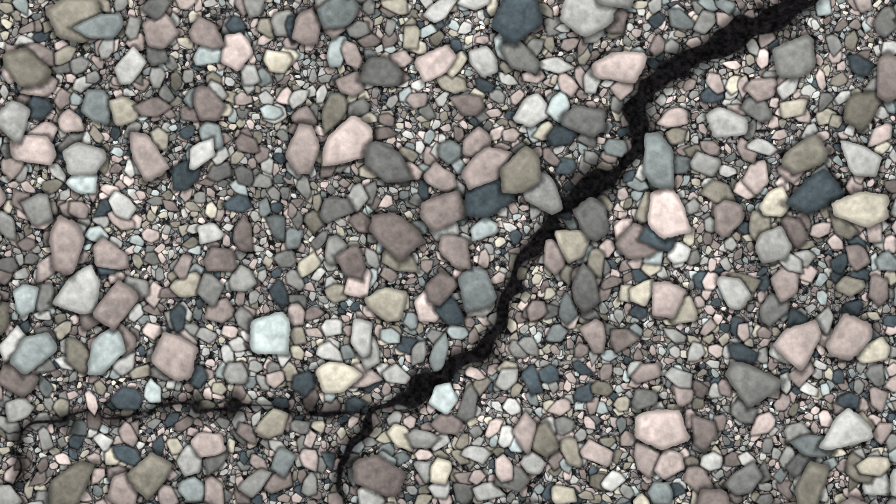
A Shadertoy shader for this texture:

```glsl
float hash(vec2 p) {
    return fract(sin(dot(p, vec2(127.1, 311.7))) * 43758.5453);
}

float noise(vec2 p) {
    vec2 i = floor(p), f = fract(p);
    f = f * f * (3.0 - 2.0 * f);
    return mix(mix(hash(i), hash(i + vec2(1, 0)), f.x),
               mix(hash(i + vec2(0, 1)), hash(i + vec2(1, 1)), f.x), f.y);
}

float fbm(vec2 p) {
    float sum = 0.0, amp = 0.53;
    for (int i = 0; i < 4; i++) {
        sum += amp * noise(p);
        p = mat2(1.6, 1.2, -1.2, 1.6) * p + 7.3;
        amp *= 0.5;
    }
    return sum;
}

float segment(vec2 p, vec2 a, vec2 b) {
    vec2 ab = b - a;
    return length(p - a - ab * clamp(dot(p - a, ab) / dot(ab, ab), 0.0, 1.0));
}

// Signed distance to the wide diagonal crack and its thin left branch
float crackDistance(vec2 p) {
    const vec2 trunk[11] = vec2[11](
        vec2(1.62, 1.01), vec2(1.39, 0.90), vec2(1.28, 0.83), vec2(1.26, 0.70),
        vec2(1.16, 0.62), vec2(1.02, 0.46), vec2(0.98, 0.32), vec2(0.88, 0.25),
        vec2(0.74, 0.18), vec2(0.69, 0.11), vec2(0.67, -0.02));
    const vec2 branch[5] = vec2[5](
        vec2(0.74, 0.18), vec2(0.46, 0.20), vec2(0.28, 0.19), vec2(0.05, 0.155),
        vec2(0.02, -0.02));
    vec2 q = p + 0.03 * (vec2(noise(p * 28.0), noise(p * 28.0 + 40.0)) - 0.5);
    float wide = 1e3, thin = 1e3;
    for (int i = 0; i < 10; i++) wide = min(wide, segment(q, trunk[i], trunk[i + 1]));
    for (int i = 0; i < 4; i++) thin = min(thin, segment(q, branch[i], branch[i + 1]));
    float width = (0.006 + 0.022 * noise(p * 13.0)) * smoothstep(-0.15, 0.25, p.y);
    return min(wide - width, thin - 0.008 * noise(p * 17.0) + 0.001);
}

// Rounded convex polygon with random sides, about one unit in radius
float pebbleDistance(vec2 p, vec2 id) {
    float sum = 0.0;
    for (int i = 0; i < 6; i++) {
        vec2 key = id + float(i) * 3.17;
        float angle = (float(i) + 0.8 * hash(key)) * 1.0472;
        float side = 0.72 + 0.38 * hash(key + 9.4);
        sum += exp(15.0 * (dot(p, vec2(cos(angle), sin(angle))) - side));
    }
    return log(sum) / 15.0;
}

vec3 stoneColour(vec2 id) {
    float kind = hash(id + 2.7);
    vec3 tint = kind < 0.35 ? vec3(1.06, 0.98, 0.95)
              : kind < 0.65 ? vec3(1.0, 1.0, 0.98)
              : kind < 0.82 ? vec3(1.04, 1.01, 0.92) : vec3(0.95, 1.01, 1.0);
    float tone = mix(0.48, 0.92, hash(id + 5.1));
    return kind > 0.93 ? vec3(0.29, 0.33, 0.35) * (0.7 + tone * 0.6) : tint * tone;
}

void addStones(inout vec3 colour, vec2 p, float cell, float fill, float seed, float grain) {
    vec2 grid = floor(p / cell);
    for (int y = -1; y <= 1; y++)
    for (int x = -1; x <= 1; x++) {
        vec2 cellId = grid + vec2(x, y);
        vec2 id = cellId + seed * 17.3;
        if (hash(id) > fill) continue;
        vec2 centre = (cellId + 0.15 + 0.7 * vec2(hash(id + 1.3), hash(id + 4.9))) * cell;
        float radius = cell * mix(0.36, 0.6, hash(id + 6.2));
        vec2 q = (p - centre) / radius;
        if (dot(q, q) > 3.6) continue;
        if (seed > 2.5 && crackDistance(centre) < radius * 0.7) continue;

        float turn = hash(id + 8.8) * 6.2832;
        vec2 local = mat2(cos(turn), sin(turn), -sin(turn), cos(turn)) * q;
        local *= vec2(0.92, mix(1.05, 1.65, hash(id + 3.6)));
        float d = pebbleDistance(local, id) + 0.16 * (grain - 0.5);

        // Contact shadow, then the lit face with worn edges
        colour *= 1.0 - 0.5 * smoothstep(0.28, 0.0, d);
        float light = 0.97 + 0.1 * dot(q, vec2(-0.45, 0.8));
        light *= mix(0.72, 1.0, smoothstep(0.0, -0.24, d));
        light *= 0.82 + 0.36 * grain;
        float cover = smoothstep(0.0016, -0.0016, d * radius);
        colour = mix(colour, stoneColour(id) * light, cover);
    }
}

void mainImage(out vec4 fragColor, in vec2 fragCoord) {
    vec2 p = fragCoord / iResolution.y;
    float grain = fbm(p * 75.0);
    float grit = fbm(p * 150.0 + 31.0);

    // Dark binder with fine grit
    vec3 colour = vec3(0.37, 0.36, 0.36) * mix(0.35, 1.6, smoothstep(0.25, 0.75, grit));

    // Stones from fine to coarse, the crack lying under the coarse ones
    for (int i = 0; i < 5; i++) {
        float level = float(i);
        if (i == 3) {
            float d = crackDistance(p);
            colour *= mix(0.5, 1.0, smoothstep(0.0, 0.03, d));
            vec3 depth = vec3(0.085, 0.08, 0.085) * (0.5 + grit);
            colour = mix(colour, depth, smoothstep(0.003, -0.003, d));
        }
        addStones(colour, p, 0.014 * pow(1.6, level), mix(0.92, 0.4, level / 4.0), level, grain);
    }

    // Stained patches and fine surface speckle
    colour *= 0.86 + 0.3 * fbm(p * 6.0);
    colour += 0.1 * (grit - 0.5);
    fragColor = vec4(clamp(colour, 0.0, 1.0), 1.0);
}
```
